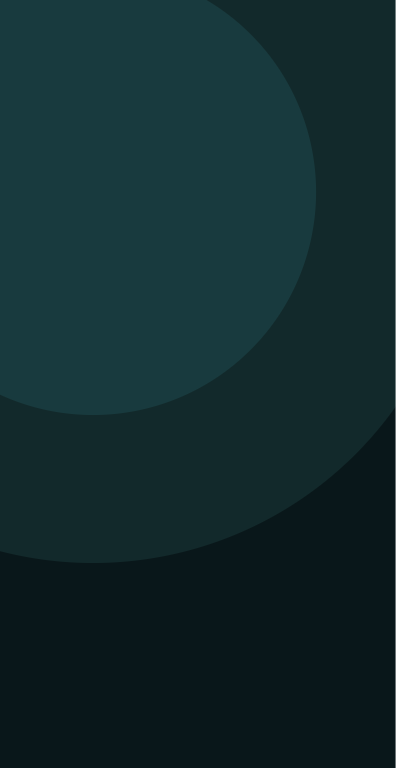
Reproduce this background procedurally as a Shadertoy shader.

```glsl
// Two concentric teal discs on a dark ground, with a hairline of white down the right edge.

const vec3 GROUND = vec3(0.036, 0.090, 0.102);
const vec3 OUTER_TEAL = vec3(0.070, 0.161, 0.167);
const vec3 INNER_TEAL = vec3(0.094, 0.227, 0.242);
const vec3 HAIRLINE_WHITE = vec3(1.0);

// Radii are in canvas heights; the centre is a fraction of the canvas.
const vec2 CENTRE = vec2(0.235, 0.75);
const float OUTER_RADIUS = 0.4831;
const float INNER_RADIUS = 0.2904;

// Hairline width as a fraction of the canvas width
const float HAIRLINE_WIDTH = 0.00106;

// Coverage of a shape from its signed distance, with an edge one pixel wide
float coverage(float signedDist, float pixel) {
    return clamp(0.5 - signedDist / pixel, 0.0, 1.0);
}

void mainImage(out vec4 fragColor, in vec2 fragCoord) {
    vec2 pixel = 1.0 / iResolution.xy;
    float dist = length(fragCoord - CENTRE * iResolution.xy) * pixel.y;

    // Layer the discs from back to front
    vec3 color = GROUND;
    color = mix(color, OUTER_TEAL, coverage(dist - OUTER_RADIUS, pixel.y));
    color = mix(color, INNER_TEAL, coverage(dist - INNER_RADIUS, pixel.y));

    // Hairline along the right edge
    float hairlineDist = 1.0 - HAIRLINE_WIDTH - fragCoord.x * pixel.x;
    color = mix(color, HAIRLINE_WHITE, coverage(hairlineDist, pixel.x));

    fragColor = vec4(color, 1.0);
}
```
